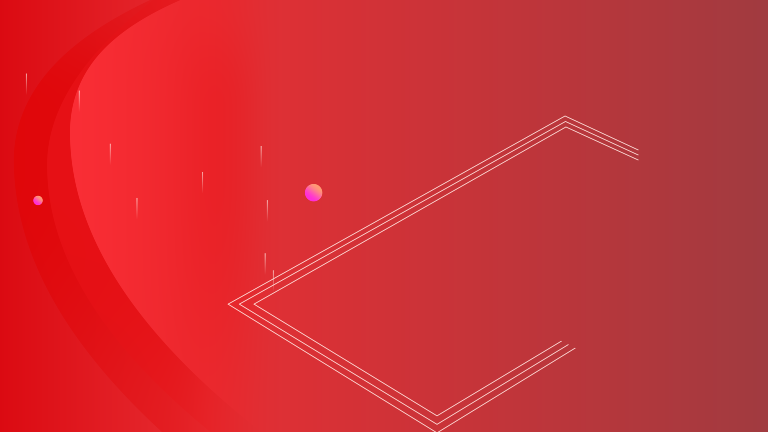
A WebGL 2 fragment shader for this background:

```glsl
#version 300 es
precision highp float;

uniform vec2 u_resolution;
out vec4 fragColor;

// Lengths are in canvas heights, origin at the lower left
const vec3 LEFT_RED = vec3(0.86, 0.04, 0.07);
const vec3 BRIGHT_RED = vec3(0.905, 0.18, 0.20);
const vec3 DUSK_RED = vec3(0.63, 0.23, 0.25);
const float BRIGHT_STOP = 0.27;

const vec3 OUTER_TINT = vec3(0.88, 0.02, 0.03);
const vec3 MIDDLE_TINT = vec3(0.91, 0.07, 0.09);
const vec3 PANEL_TINT = vec3(0.98, 0.18, 0.21);

const vec3 LINE_COLOR = vec3(1.0, 0.88, 0.86);
const float LINE_HALF_WIDTH = 0.0011;
const float LINE_ALPHA = 0.85;

const vec3 DOT_MAGENTA = vec3(1.0, 0.18, 0.85);
const vec3 DOT_SALMON = vec3(1.0, 0.60, 0.45);

const int STREAK_COUNT = 9;
const vec2 STREAK_START = vec2(0.053, 0.815);
const vec2 STREAK_SPAN = vec2(0.588, -0.426);
const vec2 STREAK_SWAY = vec2(-0.074, -0.134);
const float STREAK_LENGTH = 0.05;
const float STREAK_HALF_WIDTH = 0.0013;

float pixelSize;

float coverage(float d) {
    return 1.0 - smoothstep(-0.5 * pixelSize, 0.5 * pixelSize, d);
}

// Region right of a bowed edge; bend = lower square, upper square, upper fourth power
float bowedRegion(vec2 p, vec2 tip, vec3 bend) {
    float h = p.y - tip.y;
    float h2 = h * h;
    float offset = h < 0.0 ? bend.x * h2 : bend.y * h2 + bend.z * h2 * h2;
    float slope = h < 0.0 ? 2.0 * bend.x * h : 2.0 * bend.y * h + 4.0 * bend.z * h2 * h;
    return coverage((tip.x + offset - p.x) / sqrt(1.0 + slope * slope));
}

float segment(vec2 p, vec2 a, vec2 b) {
    vec2 ab = b - a;
    float t = clamp(dot(p - a, ab) / dot(ab, ab), 0.0, 1.0);
    return length(p - a - ab * t);
}

vec3 addDot(vec3 color, vec2 p, vec2 center, float radius) {
    vec2 q = (p - center) / radius;
    vec3 fill = mix(DOT_MAGENTA, DOT_SALMON, smoothstep(-0.8, 0.9, dot(q, vec2(0.6, 0.8))));
    return mix(color, fill, coverage(length(p - center) - radius));
}

vec3 background(vec2 p, float u) {
    vec3 color = mix(LEFT_RED, BRIGHT_RED, clamp(u / BRIGHT_STOP, 0.0, 1.0));
    color = mix(color, DUSK_RED, clamp((u - BRIGHT_STOP) / (1.0 - BRIGHT_STOP), 0.0, 1.0));

    // Layered curves, fading toward the top, bottom and right
    float fade = mix(0.3, 0.8, smoothstep(0.0, 0.6, p.y));
    fade *= 1.0 - 0.6 * smoothstep(0.75, 1.0, p.y);
    float sideFade = 1.0 - smoothstep(0.1, 0.65, p.x);
    float reach = 1.0 - smoothstep(0.35, 0.65, p.x);
    float outer = bowedRegion(p, vec2(0.032, 0.63), vec3(0.864, 1.73, 4.2));
    float middle = bowedRegion(p, vec2(0.109, 0.618), vec3(0.99, 1.68, 0.0));
    float panel = bowedRegion(p, vec2(0.162, 0.694), vec3(0.92, 1.73, 10.7));
    color = mix(color, OUTER_TINT, outer * fade * reach);
    color = mix(color, MIDDLE_TINT, middle * fade * reach);
    vec3 panelBase = mix(color, BRIGHT_RED, 0.6 * reach);
    return mix(color, mix(panelBase, PANEL_TINT, sideFade), panel);
}

// Three nested open outlines
float outlineDistance(vec2 p) {
    float d = 10.0;
    for (int i = 0; i < 3; i++) {
        float k = float(i);
        vec2 tail = vec2(1.477, 0.653 - 0.0116 * k);
        vec2 apex = vec2(1.308 + 0.001 * k, 0.7315 - 0.0127 * k);
        vec2 left = vec2(0.528 + 0.022 * k + 0.004 * k * k, 0.296);
        vec2 bottom = vec2(1.0116, 0.0197 * k - 0.002);
        vec2 end = vec2(1.331 - 0.016 * k, 0.194 + 0.008 * k);
        d = min(d, min(segment(p, tail, apex), segment(p, apex, left)));
        d = min(d, min(segment(p, left, bottom), segment(p, bottom, end)));
    }
    return d;
}

// Falling streaks along a swaying path
float streaks(vec2 p) {
    float light = 0.0;
    for (int i = 0; i < STREAK_COUNT; i++) {
        float t = float(i) / float(STREAK_COUNT - 1);
        float u = 4.0 - 8.0 * t;
        float wave = sin(1.3 * u) * exp(-0.13 * u * u);
        vec2 top = STREAK_START + STREAK_SPAN * vec2(sin(1.5708 * t), t) + STREAK_SWAY * wave;
        float fall = (top.y - p.y) / STREAK_LENGTH;
        float body = coverage(p.y - top.y) * clamp(1.0 - fall, 0.0, 1.0);
        light = max(light, body * coverage(abs(p.x - top.x) - STREAK_HALF_WIDTH));
    }
    return light;
}

void main() {
    pixelSize = 1.0 / u_resolution.y;
    vec2 p = gl_FragCoord.xy * pixelSize;
    vec3 color = background(p, gl_FragCoord.x / u_resolution.x);
    color = mix(color, LINE_COLOR, 0.7 * streaks(p));
    color = mix(color, LINE_COLOR, LINE_ALPHA * coverage(outlineDistance(p) - LINE_HALF_WIDTH));
    color = addDot(color, p, vec2(0.726, 0.554), 0.0202);
    color = addDot(color, p, vec2(0.088, 0.536), 0.0109);
    fragColor = vec4(color, 1.0);
}
```
